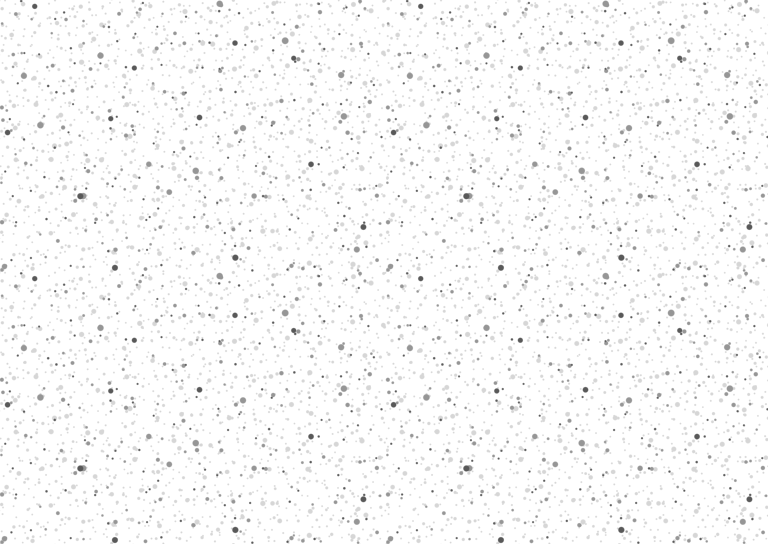
Reproduce this pattern procedurally as a WebGL 1 fragment shader.

```glsl
precision highp float;
// Fine grey speckles of several sizes scattered over white, repeating as a tile.

uniform vec2 u_resolution;

// Lengths are fractions of the canvas width.
const vec2 TILE_SIZE = vec2(0.5026, 0.3545);
const float EDGE_PIXELS = 0.8;

const vec3 WHITE = vec3(1.0);
const vec3 PALE_GREY = vec3(0.84);
const vec3 MID_GREY = vec3(0.59);
const vec3 DARK_GREY = vec3(0.35);

// Three random values in 0..1 for one grid cell.
vec3 hash3(vec2 cell, float seed) {
    vec3 q = vec3(dot(cell, vec2(127.1, 311.7)),
                  dot(cell, vec2(269.5, 183.3)),
                  dot(cell, vec2(419.2, 371.9)));
    return fract(sin(q + seed * 17.23) * 43758.5453);
}

// Coverage of one jittered dot per cell; a radius must stay below half a cell.
float dotCoverage(vec2 p, vec2 cells, float radius, float seed, float pixel) {
    vec2 cellSize = TILE_SIZE / cells;
    vec2 g = p / cellSize;
    vec2 corner = floor(g - 0.5);
    float coverage = 0.0;
    for (int j = 0; j < 2; j++) {
        for (int i = 0; i < 2; i++) {
            vec2 cell = corner + vec2(float(i), float(j));
            vec2 wrapped = floor(mod(cell + 0.5, cells));
            vec3 rnd = hash3(wrapped, seed);
            vec2 center = cell + mix(vec2(0.04), vec2(0.96), rnd.xy);
            float dist = length((g - center) * cellSize);
            float size = radius * mix(0.88, 1.12, rnd.z);
            float edge = EDGE_PIXELS * pixel;
            coverage = max(coverage, 1.0 - smoothstep(size - edge, size + edge, dist));
        }
    }
    return coverage;
}

// Paints one layer of dots over a base colour.
vec3 addDots(vec3 base, vec3 ink, vec2 p, vec2 cells, float radius, float seed, float pixel) {
    return mix(base, ink, dotCoverage(p, cells, radius, seed, pixel));
}

void main() {
    float pixel = 1.0 / u_resolution.x;
    vec2 p = gl_FragCoord.xy * pixel;
    vec3 color = WHITE;

    // Pale background grains, from dust to soft spots
    color = addDots(color, PALE_GREY, p, vec2(37.0, 26.0), 0.00112, 1.0, pixel);
    color = addDots(color, PALE_GREY, p, vec2(24.0, 17.0), 0.0019, 2.0, pixel);
    color = addDots(color, PALE_GREY, p, vec2(13.0, 9.0), 0.0030, 3.0, pixel);

    // Mid grey grains
    color = addDots(color, MID_GREY, p, vec2(13.0, 9.0), 0.0016, 4.0, pixel);
    color = addDots(color, MID_GREY, p, vec2(9.0, 7.0), 0.0025, 5.0, pixel);
    color = addDots(color, MID_GREY, p, vec2(5.0, 3.0), 0.0039, 6.0, pixel);

    // Dark accents
    color = addDots(color, DARK_GREY, p, vec2(13.0, 9.0), 0.0014, 7.0, pixel);
    color = addDots(color, DARK_GREY, p, vec2(4.0, 3.0), 0.0036, 8.0, pixel);

    gl_FragColor = vec4(color, 1.0);
}
```
